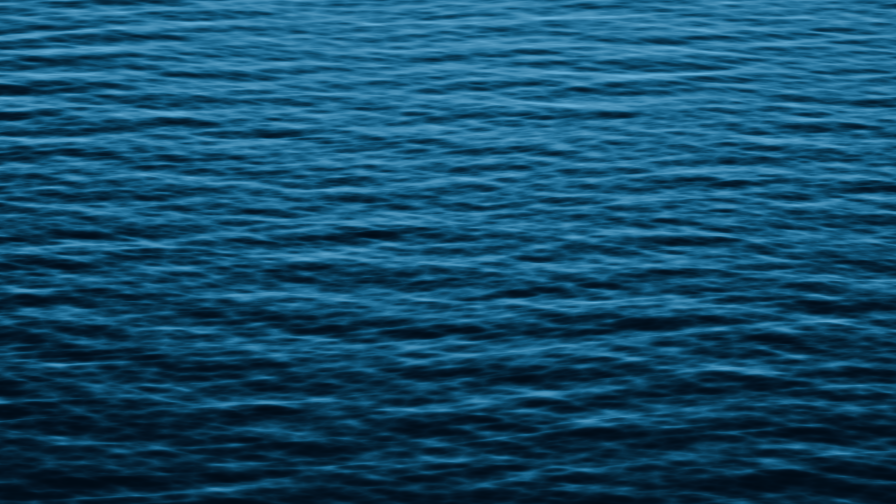
Reproduce this texture procedurally as a Shadertoy shader.

```glsl
const float HORIZON = 2.5;        // vanishing line, in canvas heights
const float DEPTH_SCALE = 14.0;   // stretch of the water plane away from the eye
const int WAVE_COUNT = 34;

float hash11(float n) {
    return fract(sin(n * 127.1 + 3.7) * 4375.85);
}

vec2 hash22(vec2 cell) {
    vec2 k = vec2(dot(cell, vec2(127.1, 311.7)), dot(cell, vec2(269.5, 183.3)));
    return fract(sin(k) * 4375.85);
}

float ramp(float lo, float hi, float x) {
    return clamp((x - lo) / (hi - lo), 0.0, 1.0);
}

// Fades detail too fine for the canvas; rate is in radians per canvas height
float detailFade(float rate) {
    return 1.0 - smoothstep(500.0, 1000.0, rate);
}

// Distance to the nearest jittered point, centred on zero
float cellular(vec2 p) {
    vec2 cell = floor(p);
    vec2 local = p - cell;
    float nearest = 4.0;
    for (int j = -1; j <= 1; j++) {
        for (int i = -1; i <= 1; i++) {
            vec2 offset = vec2(i, j);
            vec2 toPoint = offset + hash22(cell + offset) - local;
            nearest = min(nearest, dot(toPoint, toPoint));
        }
    }
    return (sqrt(nearest) - 0.45) / 0.2;
}

// Peaked sine waves of many headings, scaled to unit variance
float waves(vec2 p, float depthRate, float spread, float drag) {
    float sum = 0.0;
    float power = 0.0;
    float freq = 21.0;
    for (int i = 0; i < WAVE_COUNT; i++) {
        float id = float(i);
        float heading = (hash11(id) * 2.0 - 1.0) * spread;
        vec2 dir = vec2(sin(heading), cos(heading));
        float phase = dot(dir, p) * freq + 6.2832 * hash11(id + 50.0);
        float crest = exp(1.5 * sin(phase) - 1.5);
        float amp = pow(freq, -0.2);
        sum += amp * detailFade(freq * depthRate) * (crest - 0.367) / 0.329;
        power += amp * amp;
        // Gather finer waves on this crest and thin them in its trough
        p -= dir * cos(phase) * crest * drag / freq;
        freq *= 1.068;
    }
    return sum / sqrt(power);
}

// Fine wrinkles lying across the waves
float wrinkles(vec2 p, float depthRate, float freq, float tilt) {
    vec2 q = vec2(1.8 * p.x + tilt * p.y, p.y - tilt * p.x) * freq;
    return cellular(q) * detailFade(freq * depthRate * 4.0);
}

// Broad light: bright far water, dark foreground and sides
float daylight(vec2 uv) {
    float side = uv.x * 2.0 - 1.15;
    float rise = -1.15 + 2.7 * uv.y - 0.8 * uv.y * uv.y;
    return rise + 0.18 - 0.35 * side * side;
}

vec3 waterColor(float tone) {
    vec3 shadow = vec3(0.00, 0.04, 0.08);
    vec3 abyss = vec3(0.01, 0.08, 0.14);
    vec3 deep = vec3(0.02, 0.17, 0.26);
    vec3 sea = vec3(0.04, 0.26, 0.38);
    vec3 blue = vec3(0.07, 0.36, 0.51);
    vec3 sheen = vec3(0.16, 0.47, 0.63);
    vec3 glint = vec3(0.30, 0.58, 0.73);
    vec3 color = mix(shadow, abyss, ramp(0.0, 0.075, tone));
    color = mix(color, deep, ramp(0.075, 0.245, tone));
    color = mix(color, sea, ramp(0.245, 0.435, tone));
    color = mix(color, blue, ramp(0.435, 0.63, tone));
    color = mix(color, sheen, ramp(0.63, 0.82, tone));
    color = mix(color, glint, ramp(0.82, 0.955, tone));
    return color + vec3(0.12) * ramp(0.955, 1.0, tone);
}

void mainImage(out vec4 fragColor, in vec2 fragCoord) {
    vec2 uv = fragCoord / iResolution.xy;
    float aspect = iResolution.x / iResolution.y;

    // Project the canvas onto the water plane
    float depth = 1.0 / (HORIZON - uv.y);
    float depthRate = DEPTH_SCALE * depth * depth;
    vec2 plane = vec2((uv.x - 0.5) * aspect * depth, DEPTH_SCALE * depth);

    // Gentle bends keep the crests from running straight
    plane += 0.025 * sin(plane.yx * vec2(4.3, 9.1) + vec2(1.0, 2.6));

    float swell = waves(plane, depthRate, 1.15, 0.18);
    float ripple = 0.6 * wrinkles(plane, depthRate, 21.0, 0.4)
                 + 0.5 * wrinkles(plane + 7.3, depthRate, 38.0, -0.45);

    float light = daylight(uv) + 0.6 * swell + 0.29 * ripple;
    float tone = 1.0 / (1.0 + exp(-1.7 * light));
    fragColor = vec4(waterColor(tone), 1.0);
}
```
